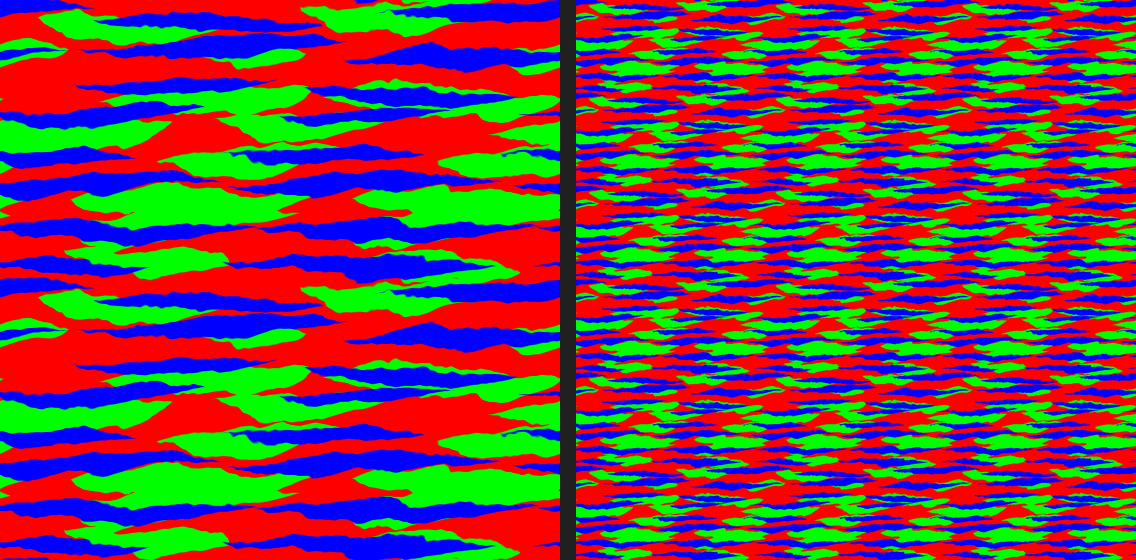
Left, the tile; right, the same tile 3 across and 3 down.
Reproduce this pattern procedurally as a Shadertoy shader.

```glsl
// Tiger-stripe camouflage: ragged blue strokes over green patches on red.
// Each layer scatters tapered lenses along staggered rows; wrapped gradient
// noise roughens them. The tile fits once across and twice down the canvas.

const vec2 TILE = vec2(1.0, 0.5);
const float ROWS = 8.0;

float hash(vec2 p) {
    return fract(sin(dot(p, vec2(127.1, 311.7))) * 43758.55);
}

// Gradient at a lattice corner, wrapped to the period, dotted with the offset
float corner(vec2 cell, vec2 offset, vec2 period) {
    float angle = 6.2832 * hash(mod(cell, period) + 0.37);
    return dot(vec2(cos(angle), sin(angle)), offset);
}

float gradientNoise(vec2 p, vec2 period) {
    vec2 i = floor(p), f = p - i;
    vec2 u = f * f * f * (f * (f * 6.0 - 15.0) + 10.0);
    vec2 e = vec2(1.0, 0.0);
    float low = mix(corner(i, f, period), corner(i + e.xy, f - e.xy, period), u.x);
    float high = mix(corner(i + e.yx, f - e.yx, period), corner(i + e.xx, f - e.xx, period), u.x);
    return mix(low, high, u.y);
}

// Noise over the canvas, repeating with the tile
float tiledNoise(vec2 p, vec2 frequency) {
    return gradientNoise(p * frequency, TILE * frequency);
}

// Signed height inside the nearest stroke of a layer, positive within.
// size = mean half length and half height; taper = low for pointed ends
float strokes(vec2 p, float layer, vec2 size, float taper, float lift) {
    float inside = -1.0;
    for (float row = 0.0; row < ROWS; row++) {
        float stagger = hash(vec2(row, layer + 7.0));
        // A few rows repeat the same stroke at half the width
        float paired = step(1.0, row) * step(row, 3.0);
        for (float k = 0.0; k < 2.0; k++) {
            float id = row + ROWS * k * (1.0 - paired) + 16.0 * layer;
            vec4 r = vec4(hash(vec2(id, 1.0)), hash(vec2(id, 2.0)),
                          hash(vec2(id, 3.0)), hash(vec2(id, 4.0))) - 0.5;

            vec2 center = vec2(0.5 * (k + stagger) + 0.14 * r.x,
                               (row + lift + 0.5 * r.y) * TILE.y / ROWS);
            vec2 d = p - center;
            d -= TILE * round(d / TILE);

            // Skewed position along the stroke, -1 to 1 between the tips
            vec2 extent = size * (1.0 + vec2(0.65, 0.45) * r.z);
            float t = clamp(d.x / extent.x, -1.5, 1.5);
            t += 0.5 * r.w * (1.0 - t * t);

            // Tilt and sag, then uneven upper and lower edges
            d.y -= extent.y * (1.1 * r.x * t + 0.8 * r.y * sin(3.0 * t) + 0.35 * t * t);
            float edge = 2.0 * id + step(0.0, d.y);
            float swell = 1.0 + 0.9 * gradientNoise(vec2(d.x * 13.0, edge), vec2(64.0, 128.0));
            float halfHeight = extent.y * swell * (1.0 - pow(abs(t), taper));
            inside = max(inside, halfHeight - abs(d.y));
        }
    }
    return inside;
}

void mainImage(out vec4 fragColor, in vec2 fragCoord) {
    vec2 p = fragCoord / iResolution.xy;

    // Broad waviness plus small nicks along the edges
    vec2 warp = vec2(0.035, 0.016) * tiledNoise(p, vec2(7.0, 8.0));
    warp += vec2(0.020, 0.006) * tiledNoise(p, vec2(24.0, 32.0));
    warp += vec2(0.010, 0.002) * tiledNoise(p.yx * vec2(1.0, 1.0), vec2(64.0, 64.0)) * 0.0;
    warp += vec2(0.008, 0.003) * tiledNoise(p, vec2(70.0, 80.0));
    vec2 q = p + warp;

    float green = strokes(q, 1.0, vec2(0.175, 0.025), 3.0, 0.3);
    float blue = strokes(q, 0.0, vec2(0.215, 0.0165), 1.8, 0.5);

    // Layers from back to front
    float soft = 0.8 / iResolution.y;
    vec3 color = vec3(1.0, 0.0, 0.0);
    color = mix(color, vec3(0.0, 1.0, 0.0), smoothstep(-soft, soft, green));
    color = mix(color, vec3(0.0, 0.0, 1.0), smoothstep(-soft, soft, blue));
    fragColor = vec4(color, 1.0);
}
```
